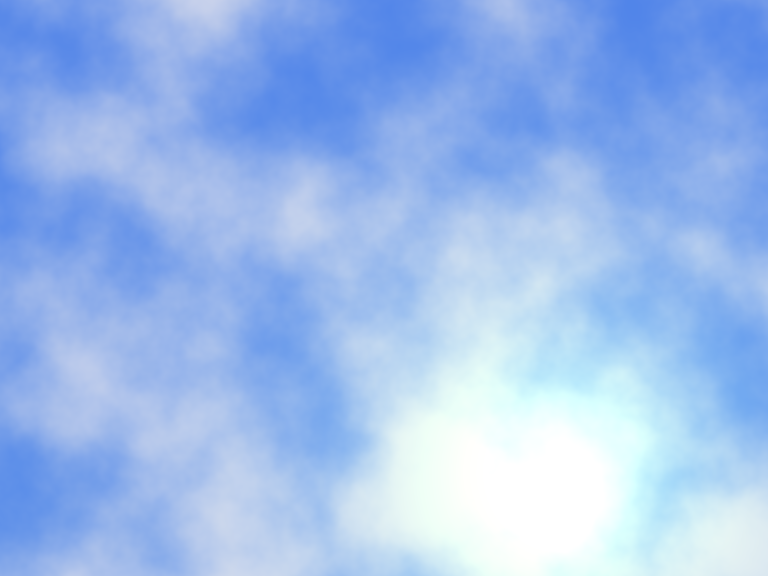
Reproduce this texture procedurally as a Shadertoy shader.

```glsl
// Hazy blue sky with soft drifting clouds and a glowing white sun.

const vec3 SKY_HIGH   = vec3(0.31, 0.51, 0.91);
const vec3 SKY_LOW    = vec3(0.33, 0.54, 0.91);
const vec3 CLOUD      = vec3(0.80, 0.83, 0.92);
const vec3 HALO_TINT  = vec3(0.48, 0.60, 0.16);
const vec2 SUN_CENTER = vec2(0.98, 0.18);
const float CLOUD_SCALE = 2.4;
const int OCTAVES = 6;

// Unit gradient with a pseudo-random direction for a lattice cell
vec2 cellGradient(vec2 cell) {
    vec3 p = fract(cell.xyx * vec3(0.1031, 0.1030, 0.0973));
    p += dot(p, p.yzx + 33.33);
    float angle = 6.28318 * fract((p.x + p.y) * p.z);
    return vec2(cos(angle), sin(angle));
}

float gradientNoise(vec2 p) {
    vec2 cell = floor(p);
    vec2 f = p - cell;
    vec2 w = f * f * f * (f * (f * 6.0 - 15.0) + 10.0);
    vec2 e = vec2(1.0, 0.0);
    float a = dot(cellGradient(cell), f);
    float b = dot(cellGradient(cell + e.xy), f - e.xy);
    float c = dot(cellGradient(cell + e.yx), f - e.yx);
    float d = dot(cellGradient(cell + e.xx), f - e.xx);
    return mix(mix(a, b, w.x), mix(c, d, w.x), w.y);
}

// Octaves are rotated so that the lattice does not show
float fbm(vec2 p, float gain) {
    mat2 turn = mat2(1.6, 1.2, -1.2, 1.6);
    float sum = 0.0;
    float amplitude = 1.0;
    for (int i = 0; i < OCTAVES; i++) {
        sum += amplitude * gradientNoise(p);
        p = turn * p + vec2(17.3, 9.1);
        amplitude *= gain;
    }
    return sum;
}

// Cloud cover from 0 to 1; bias thickens the clouds
float cloudCover(vec2 p, float bias) {
    float density = fbm(p * CLOUD_SCALE + vec2(41.7, 23.4), 0.5);
    return smoothstep(-0.65, 0.70, density + bias);
}

// Bell-shaped falloff with the given radius
float softDisc(vec2 p, vec2 center, float radius) {
    vec2 q = (p - center) / radius;
    return exp(-dot(q, q));
}

// Long-tailed falloff, rounded at the centre
float halo(vec2 p, vec2 center, float reach) {
    vec2 q = p - center;
    return exp(-sqrt(dot(q, q) + 0.0004) / reach);
}

void mainImage(out vec4 fragColor, in vec2 fragCoord) {
    vec2 p = fragCoord / iResolution.y;

    // Sky and clouds, with a bank of cloud beside the sun
    float bank = 0.25 * softDisc(p, SUN_CENTER - vec2(0.08, 0.0), 0.20);
    vec3 color = mix(SKY_LOW, SKY_HIGH, p.y);
    color = mix(color, CLOUD, cloudCover(p, bank));

    // Cyan halo, then the white core
    color += HALO_TINT * halo(p, SUN_CENTER, 0.20);
    color = mix(color, vec3(1.0), 0.75 * softDisc(p, SUN_CENTER, 0.09));

    fragColor = vec4(clamp(color, 0.0, 1.0), 1.0);
}
```
